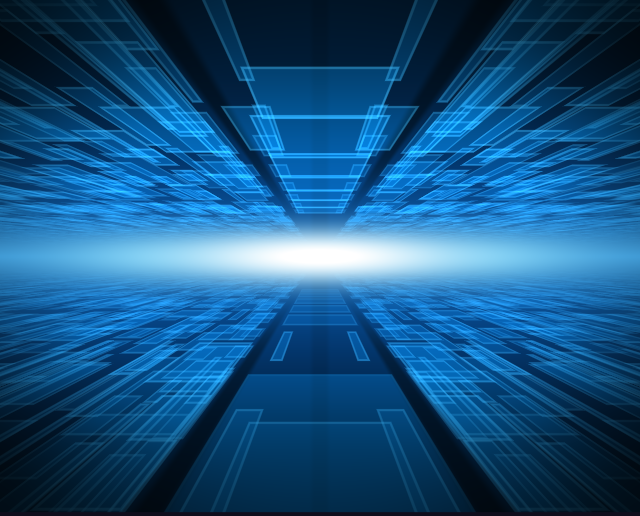
Reproduce this background procedurally as a WebGL 2 fragment shader.

```glsl
#version 300 es
precision highp float;

uniform vec2 u_resolution;
out vec4 fragColor;

vec3 hash3(vec3 p) {
    vec3 q = vec3(dot(p, vec3(127.1, 311.7, 74.7)),
                  dot(p, vec3(269.5, 183.3, 246.1)),
                  dot(p, vec3(113.5, 271.9, 124.6)));
    return fract(sin(q) * 4375.85);
}

// Glass panel on the plane: x = fill, y = rim, both measured on screen
vec2 panel(vec2 plane, vec2 lo, vec2 hi, float d) {
    vec2 inset = min(plane - lo, hi - plane);
    inset *= vec2(d * inversesqrt(1.0 + plane.x * plane.x), d * d);
    float dist = min(inset.x, inset.y);
    float px = 0.8 / u_resolution.y;
    float fill = smoothstep(-px, px, dist);
    float rim = 0.0015 + 0.008 * d;
    return vec2(fill, fill * (1.0 - smoothstep(rim - px, rim + px, dist)));
}

// Random panels flanking the central aisle, one per cell and layer
vec2 sidePanels(vec2 plane, float d, float side) {
    vec2 sum = vec2(0.0);
    vec2 q = plane - vec2(0.73, 0.0);
    for (int i = 0; i < 8; i++) {
        float layer = float(i);
        vec2 size = vec2(0.38 + 0.11 * layer, 1.6 + 0.37 * mod(layer * 3.0, 8.0));
        vec2 shift = vec2(0.0, 0.63 * layer + 0.4 * side);
        vec2 cell = floor((q + shift) / size);
        vec3 r = hash3(vec3(cell, layer + 11.0 * side));
        vec2 lo = (cell + 0.28 * r.xy) * size - shift;
        vec2 hi = lo + size * (vec2(0.22, 0.4) + vec2(0.48, 0.3) * r.zx);
        float shown = step(0.0, q.x) * step(0.3, fract(r.z * 7.3 + r.y));
        sum += shown * (0.6 + 0.6 * r.y) * panel(q, lo, hi, d);
    }
    return sum;
}

// Long narrow light strips running toward the horizon
vec2 strips(vec2 plane, float d, float side) {
    float lane = floor((plane.x - 0.74) / 0.19);
    vec3 r = hash3(vec3(lane, side, 5.0));
    float left = 0.74 + lane * 0.19 + 0.05 * r.x;
    float far = 3.0 + 3.5 * r.y;
    return step(0.0, lane) * step(0.25, r.z)
         * panel(plane, vec2(left, 0.0), vec2(left + 0.07, far), d);
}

vec2 ceilingAisle(vec2 a, float d) {
    vec2 s = 1.3 * panel(a, vec2(-0.42, 2.72), vec2(0.42, 3.75), d);
    s += panel(a, vec2(0.37, 0.0), vec2(0.46, 2.94), d);
    s += 0.8 * panel(a, vec2(0.33, 3.43), vec2(0.66, 4.87), d);
    s += 0.7 * panel(a, vec2(0.36, 3.4), vec2(0.45, 4.8), d);
    for (int i = 0; i < 6; i++) {
        float z = 3.65 + 1.35 * float(i);
        s += panel(a, vec2(-0.5, z), vec2(0.5, z + 1.6), d);
        s += 0.5 * panel(a, vec2(0.36, z + 0.6), vec2(0.56, z + 1.5), d);
    }
    return s;
}

vec2 floorAisle(vec2 a, float d) {
    vec2 s = panel(a, vec2(-0.61, 0.0), vec2(0.61, 4.38), d) * vec2(1.0, 0.2);
    s += 0.8 * panel(a, vec2(-0.43, 0.0), vec2(0.43, 3.12), d);
    s += 0.8 * panel(a, vec2(0.37, 0.0), vec2(0.55, 3.38), d);
    s += panel(a, vec2(0.36, 4.94), vec2(0.48, 6.87), d);
    s += panel(a, vec2(0.78, 2.03), vec2(1.14, 3.72), d);
    s += panel(a, vec2(0.78, 4.1), vec2(1.4, 6.0), d);
    for (int i = 0; i < 5; i++) {
        float z = 7.5 + 1.7 * float(i);
        s += 0.6 * panel(a, vec2(-0.55, z), vec2(0.55, z + 1.4), d);
    }
    return s;
}

void main() {
    vec2 p = (gl_FragCoord.xy - 0.5 * u_resolution) / u_resolution.y;
    p.y -= 0.003;
    float d = max(abs(p.y), 0.002);
    float side = step(0.0, p.y);
    vec2 plane = vec2(abs(p.x) / d, 1.0 / d);

    // Deep blue room, darker toward the corners
    vec3 col = mix(vec3(0.005, 0.085, 0.16), vec3(0.0, 0.25, 0.54), exp(-d * d * 15.0));
    float vignette = 1.0 - 0.72 * smoothstep(0.38, 0.82, length(p));
    float gap = smoothstep(0.57, 0.64, plane.x) * (1.0 - smoothstep(0.7, 0.76, plane.x));
    col *= 1.0 - 0.45 * gap * smoothstep(0.06, 0.2, d);
    col *= 1.0 - 0.12 * (1.0 - smoothstep(0.01, 0.022, abs(p.x)));

    // Translucent panels fading into the distance
    vec2 glass = 0.75 * sidePanels(plane, d, side) + 0.8 * strips(plane, d, side);
    glass += side > 0.5 ? ceilingAisle(plane, d) : floorAisle(plane, d);
    glass *= smoothstep(0.012, 0.1, d);
    float lift = mix(0.75, 1.05, side) * (0.65 + 0.6 * exp(-pow((d - 0.2) / 0.15, 2.0)));
    glass = 1.7 * (1.0 - exp(-glass / 1.7)) * lift;
    col += vec3(0.005, 0.18, 0.28) * glass.x + vec3(0.14, 0.24, 0.25) * glass.y;
    col *= vignette;

    // Horizon light: wide haze, cyan band and white core
    float haze = exp(-d / 0.085) * (0.7 + 0.25 * smoothstep(0.3, 0.6, abs(p.x)));
    col = mix(col, vec3(0.16, 0.58, 0.88), 0.85 * haze);
    float band = exp(-pow(d / 0.052, 2.0)) * (1.0 - 0.65 * smoothstep(0.3, 0.66, abs(p.x)));
    col = mix(col, vec3(0.52, 0.86, 0.99), 0.85 * band);
    float core = exp(-pow(d / 0.042, 2.0) - pow(p.x / 0.24, 2.0));
    col = mix(col, vec3(1.0), min(1.0, 1.1 * core));

    // Thin dark sill at the base
    col = mix(vec3(0.06, 0.05, 0.11), col, smoothstep(-0.497, -0.494, p.y));
    fragColor = vec4(clamp(col, 0.0, 1.0), 1.0);
}
```
